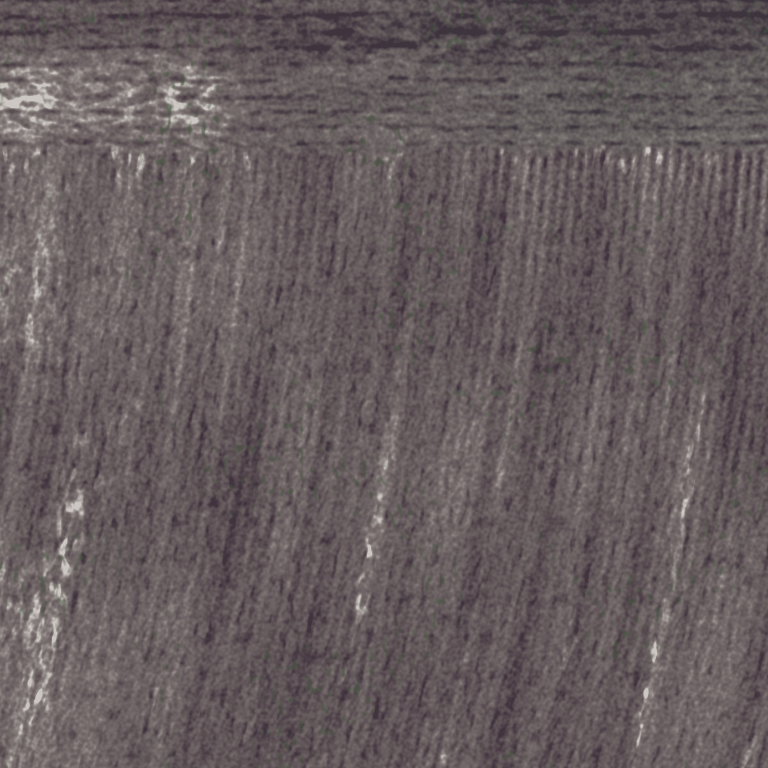
Write a Shadertoy shader that draws this texture.

```glsl
// Ploughed field from above: slanted, gently curving furrows below a headland
// of horizontal furrows. Layered stretched gradient noise gives a single tone
// value, which a soil colour ramp turns into shadow, earth and pale residue.

const float TAU = 6.2831853;
const float EDGE = 0.805;            // height of the headland border
const float ROWS = 64.0;             // slanted furrows across the canvas
const float HEAD_ROWS = 48.0;        // horizontal furrows per canvas height
const vec2  BEND = vec2(0.08, 0.10); // linear and quadratic furrow lean
const int   LANES = 9;               // pale residue lanes
const float LANE_START = 0.04;
const float LANE_STEP = 0.1325;
const float GRAIN = 1.0;             // strength of the fine soil grain
const vec3 SHADOW = vec3(0.25, 0.20, 0.245);
const vec3 DARK   = vec3(0.33, 0.28, 0.305);
const vec3 EARTH  = vec3(0.40, 0.36, 0.367);
const vec3 LIGHT  = vec3(0.47, 0.43, 0.43);
const vec3 PALE   = vec3(0.58, 0.55, 0.54);
const vec3 STRAW  = vec3(0.80, 0.78, 0.76);
const vec3 MOSS   = vec3(0.27, 0.33, 0.25);
const vec3 GREY   = vec3(0.37, 0.37, 0.36);

float hash(vec2 p) {
    vec3 q = fract(p.xyx * 0.1031);
    q += dot(q, q.yzx + 33.33);
    return fract((q.x + q.y) * q.z);
}

float corner(vec2 cell, vec2 offset) {
    float a = TAU * hash(cell);
    return dot(vec2(cos(a), sin(a)), offset);
}

// Gradient noise, roughly -0.7 to 0.7
float gnoise(vec2 p) {
    vec2 i = floor(p), f = p - i, e = vec2(1.0, 0.0);
    vec2 w = f * f * f * (f * (f * 6.0 - 15.0) + 10.0);
    return mix(mix(corner(i, f), corner(i + e, f - e), w.x),
               mix(corner(i + e.yx, f - e.yx), corner(i + 1.0, f - 1.0), w.x), w.y);
}

// Two turned octaves, so that no lattice shows
float rough(vec2 p) {
    return gnoise(p) + 0.8 * gnoise(mat2(0.8, 0.6, -0.6, 0.8) * p * 1.37 + 7.7);
}

float bump(float d, float width) { return exp(-d * d / (width * width)); }

// Residue lanes: every third one is strong, and they narrow to the right
float lanes(float s, float t) {
    float sum = 0.0;
    for (int k = 0; k < LANES; k++) {
        float id = float(k);
        float strong = k % 3 == 1 ? 1.0 : 0.0;
        float centre = LANE_START + LANE_STEP * id - 0.018 * strong;
        float width = mix(0.026, 0.010, smoothstep(0.1, 0.5, centre));
        float gaps = smoothstep(-0.3, 0.25, gnoise(vec2(id * 7.3 + 0.5, t * 8.0)));
        sum += bump(s - centre, width) * mix(0.45 * gaps, 0.4 + 0.6 * gaps, strong);
    }
    return sum * smoothstep(0.05, 0.65, t);
}

float fieldTone(vec2 uv) {
    float t = EDGE - uv.y;                        // distance below the headland
    float s = uv.x + t * (BEND.x + BEND.y * t);   // coordinate across furrows
    float r = s * ROWS;
    // Furrows, crispest near the border on the right
    float crisp = (1.0 - smoothstep(0.02, 0.2, t)) * smoothstep(0.4, 0.85, uv.x);
    float depth = 0.25 + 0.6 * gnoise(vec2(s * 7.0, t * 5.0) + 3.7) + 0.55 * crisp;
    float tone = 0.05 + max(depth, 0.05) * cos(TAU * r);
    tone += 1.2 * gnoise(vec2(r * 0.73, t * 3.0) + 11.3);
    tone += 0.8 * gnoise(vec2(r * 0.31, t * 2.0) + 5.2);
    // Broken clods and shaded gaps
    float clod = gnoise(vec2(r * 1.7, t * 40.0) + 23.1);
    tone += 0.6 * clod - 0.9 * smoothstep(0.15, 0.5, -clod);
    tone += 0.9 * gnoise(vec2(r * 2.6 + t * 30.0, t * 85.0) + 3.3);
    // Pale straw in lanes, along the left side and spilling over the border
    float fleck = smoothstep(-0.1, 0.45, rough(vec2(r * 1.4, t * 36.0) + 41.9));
    float left = 1.0 - smoothstep(0.05, 0.42, s);
    float drifts = smoothstep(-0.1, 0.35, gnoise(vec2(s * 11.0, t * 5.0) + 8.6));
    float spill = bump(t, 0.04) * smoothstep(0.0, 0.35, gnoise(vec2(uv.x * 13.0, 5.4)));
    tone += lanes(s, t) * (0.7 + 3.0 * fleck) + 2.4 * spill * fleck;
    return tone + (0.1 + (0.3 + 1.4 * fleck) * drifts * (0.5 + t)) * left;
}

float headlandTone(vec2 uv) {
    float h = (uv.y - EDGE) / (1.0 - EDGE);
    float r = uv.y * HEAD_ROWS + 0.25 * gnoise(uv * vec2(5.0, 9.0));
    // Thin broken dark furrows
    float furrow = pow(0.5 + 0.5 * cos(TAU * r), 3.0);
    furrow *= smoothstep(-0.25, 0.25, gnoise(vec2(uv.x * 34.0, r * 0.9)));
    float tone = 0.35 - 1.6 * furrow + 1.1 * rough(uv * vec2(62.0, 105.0) + 17.2);
    tone += 0.9 * gnoise(vec2(uv.x * 5.0, r * 0.8) + 6.1) - 0.7 * smoothstep(0.45, 0.9, h);
    // Damp smudge near the top, bleached straw on the left
    float damp = bump(uv.x - 0.55, 0.24) * bump(uv.y - 0.95, 0.03);
    tone -= 1.6 * damp * smoothstep(-0.2, 0.25, gnoise(uv * vec2(26.0, 60.0) + 2.8));
    float bleach = 1.0 - 0.85 * smoothstep(0.26, 0.34, uv.x) - 0.15 * smoothstep(0.4, 0.6, uv.x);
    bleach *= bump(h - 0.32, 0.34) * (0.75 + 0.25 * cos(TAU * uv.x / 0.25));
    float fleck = smoothstep(-0.35, 0.4, rough(uv * vec2(36.0, 78.0) + 31.4));
    return tone + bleach * (0.5 + 2.6 * fleck);
}

vec3 soil(float tone) {
    vec3 c = mix(SHADOW, DARK, clamp(tone + 2.0, 0.0, 1.0));
    c = mix(c, EARTH, clamp(tone + 1.0, 0.0, 1.0));
    c = mix(c, LIGHT, clamp(tone, 0.0, 1.0));
    c = mix(c, PALE, clamp(tone - 1.0, 0.0, 1.0));
    return mix(c, STRAW, clamp(tone - 2.0, 0.0, 1.0));
}

void mainImage(out vec4 fragColor, in vec2 fragCoord) {
    vec2 uv = fragCoord / iResolution.xy;
    float head = smoothstep(-0.006, 0.006, uv.y - EDGE - 0.014 * gnoise(vec2(uv.x * 45.0, 0.5)));
    float tone = mix(fieldTone(uv), headlandTone(uv), head);
    tone += GRAIN * rough(uv * 150.0) + 0.8 * gnoise(uv * 3.5 + 9.2) - 0.15 * uv.x;
    // Grey-green tint on the headland and sparse weeds
    float tint = 0.4 * head * smoothstep(0.2, 0.8, uv.x);
    float weeds = smoothstep(0.15, 0.5, gnoise(uv * vec2(110.0, 70.0) + 50.3));
    weeds *= smoothstep(-0.05, 0.35, gnoise(uv * 7.0 + 14.8));
    vec3 tinted = mix(soil(tone), GREY + soil(tone) - EARTH, tint);
    fragColor = vec4(mix(tinted, MOSS, 0.6 * weeds), 1.0);
}
```
